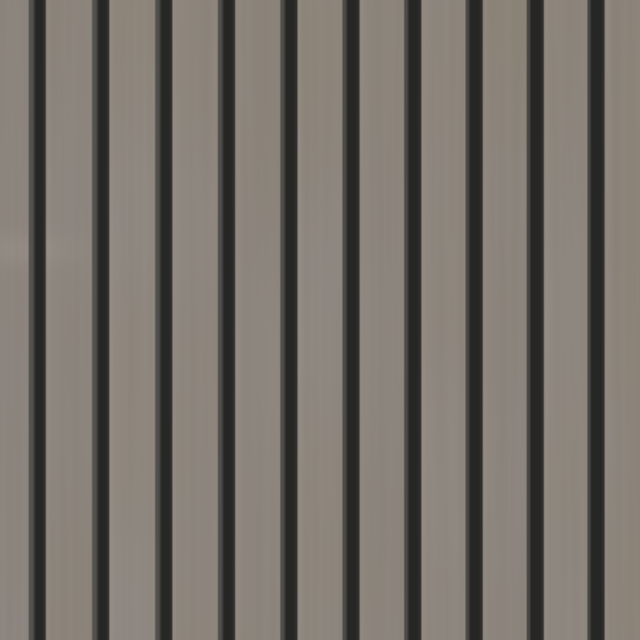
This pattern is drawn by a Shadertoy shader. Its source:

```glsl
// Vertical taupe slats parted by ten dark grooves, seen slightly from the right.
// A quadratic phase narrows the pitch across the canvas; each groove has a lit side
// wall that thins to the right, and gradient noise adds soft tints and fine streaks.

#define FIRST_EDGE   0.0716                  // right edge of the first groove
#define PITCH        0.09935                 // spacing at the first groove
#define PITCH_LOSS   0.00052                 // spacing lost per repeat
#define GROOVE_WIDTH 0.0268
#define WALL_WIDTHS  vec2(0.0112, 0.0060)    // side wall at left, at right
#define EDGE_SOFT    0.0018
#define SLAT_COLOR   vec3(0.553, 0.523, 0.492)
#define DARK_COLOR   vec3(0.150, 0.148, 0.143)
#define WALL_COLOR   vec3(0.335, 0.325, 0.310)
#define TINT_AMOUNT  0.022
#define STREAK_AMOUNT 0.014

float hash(float n) {
    return fract(sin(n * 12.9898 + 4.1) * 4375.85);
}

vec2 gradient(vec2 cell) {
    float angle = 6.2832 * fract(sin(dot(cell, vec2(127.1, 311.7))) * 4375.85);
    return vec2(cos(angle), sin(angle));
}

float gradientNoise(vec2 p) {
    vec2 i = floor(p), f = p - i;
    vec2 w = f * f * f * (f * (f * 6.0 - 15.0) + 10.0);
    vec2 e = vec2(1.0, 0.0);
    float low  = mix(dot(gradient(i), f), dot(gradient(i + e), f - e), w.x);
    float high = mix(dot(gradient(i + e.yx), f - e.yx), dot(gradient(i + 1.0), f - 1.0), w.x);
    return mix(low, high, w.y);
}

// Groove count at x: inverts x = FIRST_EDGE + PITCH * n - PITCH_LOSS / 2 * n * n
float groovePhase(float x) {
    float root = PITCH * PITCH - 2.0 * PITCH_LOSS * (x - FIRST_EDGE);
    return (PITCH - sqrt(root)) / PITCH_LOSS;
}

vec3 slatColor(vec2 uv, float slat, float fromEdge) {
    // Broad tints, shifted per slat, and fine vertical streaks
    float cloud = gradientNoise(vec2(slat * 3.7 + uv.x * 4.0, uv.y * 2.5));
    float streak = gradientNoise(vec2(uv.x * 95.0, uv.y * 1.6));
    float warmth = 0.5 * smoothstep(0.55, 1.0, uv.y) + 0.7 * smoothstep(0.93, 1.0, uv.x) + cloud;

    vec3 color = SLAT_COLOR + STREAK_AMOUNT * streak + 0.012 * (hash(slat) - 0.5);
    color += TINT_AMOUNT * warmth * vec3(-0.2, -0.3, -1.0);

    // Pale bevel beside the groove and a faint sheen at the left
    color += 0.018 * exp(-abs(fromEdge - 0.004) / 0.004);
    vec2 sheen = (uv - vec2(0.03, 0.61)) / vec2(0.09, 0.025);
    return color + 0.025 * exp(-dot(sheen, sheen));
}

vec3 grooveColor(float x, float fromWall) {
    float wallWidth = mix(WALL_WIDTHS.x, WALL_WIDTHS.y, x);
    vec3 wall = mix(WALL_COLOR, WALL_COLOR * 0.82, x);
    vec3 color = mix(wall, DARK_COLOR, smoothstep(0.45, 1.15, fromWall / wallWidth));
    // Light returning near the right edge
    return color + 0.045 * smoothstep(0.72, 1.0, fromWall / GROOVE_WIDTH);
}

void mainImage(out vec4 fragColor, in vec2 fragCoord) {
    vec2 uv = fragCoord / iResolution.xy;
    float soft = max(EDGE_SOFT, 0.75 / iResolution.x);

    // Signed distance from the right edge of the nearest groove
    float phase = groovePhase(uv.x);
    float nearest = floor(phase + 0.5);
    float fromEdge = (phase - nearest) * (PITCH - PITCH_LOSS * nearest);
    float fromWall = fromEdge + GROOVE_WIDTH;

    float groove = smoothstep(-soft, soft, fromWall) * (1.0 - smoothstep(-soft, soft, fromEdge));
    vec3 color = mix(slatColor(uv, floor(phase), fromEdge), grooveColor(uv.x, fromWall), groove);
    fragColor = vec4(color, 1.0);
}
```
